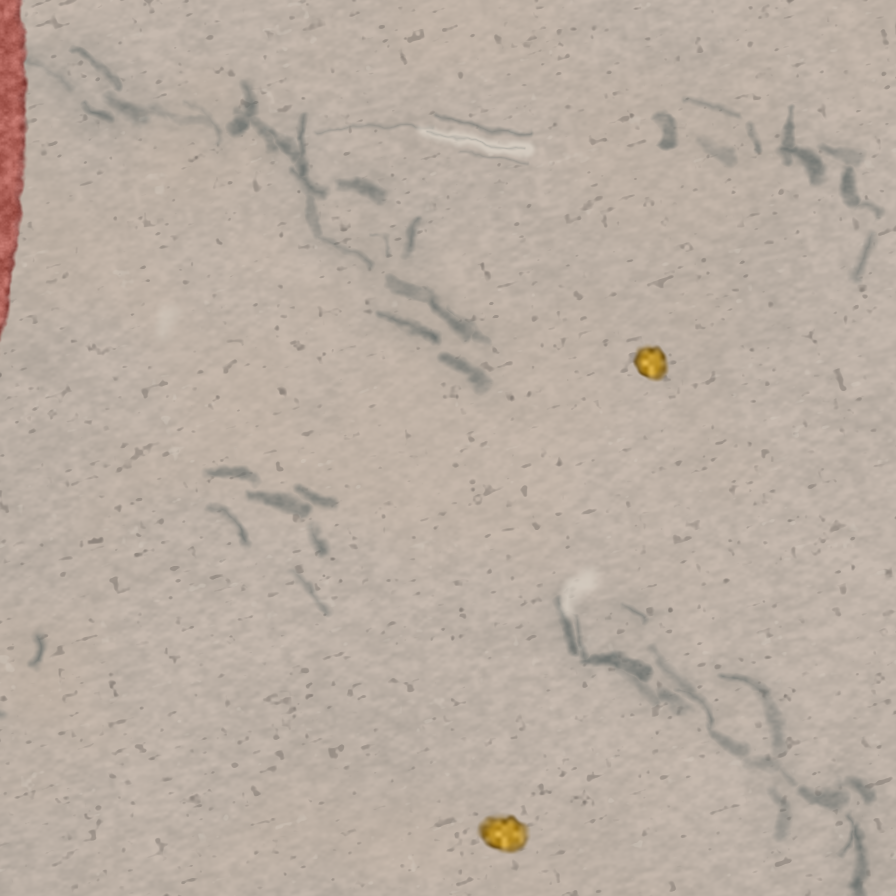
This texture is drawn by a three.js fragment shader. Its source:

```glsl
// Weathered beige paper with sprigs of grey-green brush strokes, a red disc rim,
// two ochre seeds and pale scuffs. Layered value noise makes the paper; each sprig
// is a loop of bent, mottled capsules scattered along a bowed path.
varying vec2 vUv;

const vec3 PAPER_LIGHT = vec3(0.765, 0.715, 0.672);
const vec3 PAPER_SHADE = vec3(0.690, 0.650, 0.610);
const vec3 PAPER_WARM = vec3(0.775, 0.705, 0.640);
const vec3 INK = vec3(0.395, 0.420, 0.410);
const vec3 SPECK = vec3(0.43, 0.40, 0.375);
const vec3 SCUFF = vec3(0.845, 0.81, 0.765);
const vec3 RED = vec3(0.68, 0.38, 0.345);
const vec3 RED_DARK = vec3(0.50, 0.27, 0.255);
const vec3 OCHRE = vec3(0.76, 0.59, 0.18);
const vec3 OCHRE_DARK = vec3(0.49, 0.38, 0.17);

float hash(vec2 p) {
  return fract(sin(dot(p, vec2(127.1, 311.7))) * 43758.5453);
}

float noise(vec2 p) {
  vec2 cell = floor(p), f = fract(p);
  f = f * f * (3.0 - 2.0 * f);
  float low = mix(hash(cell), hash(cell + vec2(1.0, 0.0)), f.x);
  float high = mix(hash(cell + vec2(0.0, 1.0)), hash(cell + 1.0), f.x);
  return mix(low, high, f.y);
}

float fbm(vec2 p) {
  float sum = 0.0, gain = 0.5;
  for (int i = 0; i < 3; i++) {
    sum += gain * noise(p);
    p = p * 2.03 + 17.3;
    gain *= 0.5;
  }
  return sum / 0.875;
}

vec2 rotate(vec2 p, float angle) {
  float c = cos(angle), s = sin(angle);
  return vec2(c * p.x + s * p.y, c * p.y - s * p.x);
}

// Coverage of a bent capsule, with its centre at the origin of p
float stroke(vec2 p, float angle, float halfLength, float bend, float width, float blur) {
  vec2 q = rotate(p, angle);
  float along = clamp(q.x / halfLength, -1.0, 1.0);
  q.y -= bend * (1.0 - along * along);
  float d = length(vec2(q.x - along * halfLength, q.y)) - width * (0.8 + 0.2 * along);
  return 1.0 - smoothstep(-blur, blur, d);
}

// Brush strokes scattered along a bowed path, over a faint smudge
float sprig(vec2 p, vec2 start, vec2 end, float bow, float count, float smudge, float seed) {
  vec2 span = end - start;
  vec2 side = normalize(vec2(-span.y, span.x));
  float ink = 0.0, haze = 0.0;
  for (int i = 0; i < 24; i++) {
    float k = float(i);
    if (k >= count) break;
    float t = (k + 0.5) / count;
    vec2 id = vec2(k, seed);
    float spread = (hash(id + 3.1) - 0.5) * 0.085;
    vec2 centre = start + span * t + side * (bow * 4.0 * t * (1.0 - t) + spread);
    float upright = step(0.66, hash(id + 5.7));
    float angle = mix(-0.5, -1.55, upright) + (hash(id + 7.9) - 0.5) * 0.75;
    float halfLength = mix(0.013, 0.034, hash(id + 11.3));
    float width = mix(0.004, 0.0105, pow(hash(id + 13.7), 1.5));
    float bend = (hash(id + 17.1) - 0.3) * 0.014;
    float strength = mix(0.40, 0.90, hash(id + 19.9));
    float blur = mix(0.004, 0.0075, hash(id + 23.3));
    ink = max(ink, strength * stroke(p - centre, angle, halfLength, bend, width, blur));
    haze = max(haze, stroke(p - centre, angle, halfLength, bend, 0.012, 0.032));
  }
  return max(ink, smudge * haze);
}

// Soft, irregular dashes where stretched noise peaks, thinned by broad patches
float flecks(vec2 p, vec2 scale, float threshold, float seed) {
  float peak = noise(rotate(p, 0.3) * scale + seed) * 0.8 + noise(p * 210.0 + seed) * 0.2;
  float patchy = noise(p * 23.0 + seed) * 0.10;
  return smoothstep(threshold, threshold + 0.14, peak + patchy);
}

vec3 paper(vec2 p) {
  vec2 q = rotate(p, 0.2);
  float grain = 0.5 * noise(q * vec2(95.0, 165.0)) + 0.3 * noise(q * vec2(190.0, 260.0) + 7.0)
    + 0.2 * noise(q * vec2(40.0, 75.0) + 19.0);
  float cloud = fbm(p * 6.0 + 4.0);
  float tone = 0.62 + (grain - 0.5) * 1.55 + (cloud - 0.5) * 0.6;
  vec3 colour = mix(PAPER_SHADE, PAPER_LIGHT, clamp(tone, -0.2, 1.15));
  float warmth = smoothstep(0.45, 0.75, fbm(p * 4.0 + 31.0)) * (1.0 - 0.6 * p.x);
  colour = mix(colour, PAPER_WARM, 0.4 * warmth);
  colour = mix(colour, SPECK, 0.40 * flecks(p, vec2(75.0, 130.0), 0.83, 3.0));
  colour = mix(colour, SPECK, 0.60 * flecks(p, vec2(58.0, 72.0), 0.89, 57.0));
  return mix(colour, SCUFF, 0.35 * flecks(p, vec2(60.0, 110.0), 0.86, 91.0));
}

vec3 addSeed(vec3 base, vec2 p, vec2 radii, float angle) {
  float r = length(rotate(p, angle) / radii) + (noise(p * 110.0 + 9.0) - 0.5) * 0.25;
  vec3 body = mix(OCHRE, OCHRE_DARK, smoothstep(0.45, 1.0, r));
  body += 0.26 * (noise(p * 150.0 + 40.0) - 0.45);
  return mix(base, body, 1.0 - smoothstep(0.8, 1.16, r));
}

void main() {
  vec2 p = vUv;
  vec2 rough = p + 0.011 * (vec2(fbm(p * 55.0), fbm(p * 55.0 + 60.0)) - 0.5);
  vec3 colour = paper(p);

  // Grey-green sprigs
  float ink = sprig(rough, vec2(0.03, 0.93), vec2(0.53, 0.58), 0.07, 23.0, 0.24, 2.0);
  ink = max(ink, sprig(rough, vec2(0.74, 0.88), vec2(0.98, 0.71), 0.04, 10.0, 0.10, 23.0));
  ink = max(ink, sprig(rough, vec2(0.24, 0.47), vec2(0.38, 0.36), 0.01, 6.0, 0.05, 41.0));
  ink = max(ink, sprig(rough, vec2(0.63, 0.32), vec2(0.98, 0.02), 0.03, 19.0, 0.22, 67.0));
  ink = max(ink, sprig(rough, vec2(0.0, 0.29), vec2(0.02, 0.20), 0.0, 2.0, 0.04, 83.0));
  float mottle = 0.30 + 0.95 * fbm(p * vec2(70.0, 85.0) + 11.0);
  colour = mix(colour, INK, ink * clamp(mottle, 0.0, 1.0));

  // Pale scratch with a dark lip, and two scuffs
  vec2 scratch = rough - vec2(0.53, 0.843);
  colour = mix(colour, INK, 0.6 * stroke(scratch - vec2(0.01, 0.018), -0.2, 0.055, -0.004, 0.002, 0.004));
  colour = mix(colour, INK, 0.5 * stroke(scratch + vec2(0.11, -0.012), 0.03, 0.065, 0.005, 0.001, 0.004));
  colour = mix(colour, SCUFF, 0.85 * stroke(scratch, -0.2, 0.06, -0.002, 0.009, 0.005));
  colour = mix(colour, INK, 0.4 * stroke(scratch, -0.2, 0.055, -0.001, 0.0005, 0.003));
  colour = mix(colour, INK, 0.4 * stroke(scratch - vec2(0.02, -0.02), -0.2, 0.04, 0.0, 0.001, 0.003));
  colour = mix(colour, SCUFF, 0.8 * stroke(rough - vec2(0.645, 0.335), 1.0, 0.02, 0.008, 0.011, 0.011));
  colour = mix(colour, SCUFF, 0.5 * stroke(rough - vec2(0.185, 0.638), 1.3, 0.012, 0.0, 0.009, 0.009));

  // Ochre seeds
  colour = addSeed(colour, p - vec2(0.727, 0.595), vec2(0.022, 0.017), -1.0);
  colour = addSeed(colour, p - vec2(0.563, 0.069), vec2(0.029, 0.021), -0.3);

  // Red disc entering from the left
  float rim = length(rough - vec2(-1.215, 0.88)) - 1.2435;
  vec3 disc = mix(RED, RED_DARK, smoothstep(-0.009, -0.001, rim) * 0.6);
  disc += 0.3 * (fbm(p * 120.0) - 0.48);
  colour = mix(colour, disc, 1.0 - smoothstep(-0.003, 0.003, rim));

  gl_FragColor = vec4(colour, 1.0);
}
```
